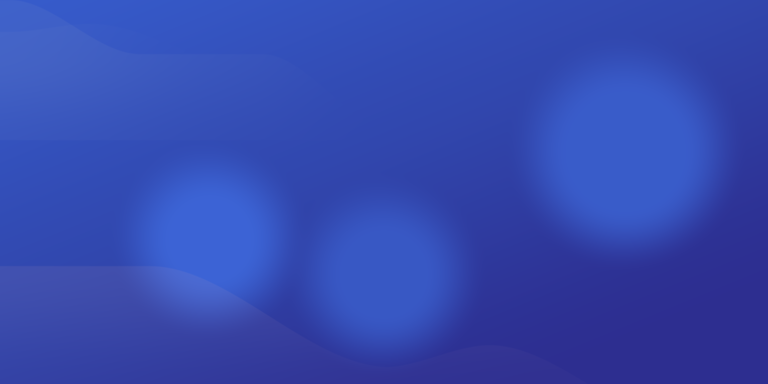
Reproduce this background procedurally as a Shadertoy shader.

```glsl
// Blue diagonal gradient with three soft glowing discs and translucent waves.

// Blurred disc: 1 in the core, fading to 0 around the given radius.
float glow(vec2 p, vec2 center, float radius, float blur) {
    return 1.0 - smoothstep(radius - blur, radius + blur, length(p - center));
}

// Antialiased coverage of the area below a curve of the given height.
float below(float y, float height) {
    float pixel = 1.0 / iResolution.y;
    return smoothstep(-pixel, pixel, height - y);
}

// Heights of the wave outlines, in units of the canvas height.
float lowerWave(float x) {
    return 0.307 - 0.263 * smoothstep(0.39, 1.016, x)
                 + 0.057 * smoothstep(1.0, 1.276, x)
                 - 0.208 * smoothstep(1.276, 1.797, x);
}

float upperWave(float x) {
    return 1.0 - 0.141 * smoothstep(0.026, 0.365, x)
               - 0.208 * smoothstep(0.682, 1.042, x);
}

float crestWave(float x) {
    return 0.917 + 0.021 * smoothstep(0.026, 0.234, x)
                 - 0.13 * smoothstep(0.234, 0.703, x);
}

void mainImage(out vec4 fragColor, in vec2 fragCoord) {
    vec2 uv = fragCoord / iResolution.xy;
    vec2 p = vec2(uv.x * 2.0, uv.y);

    // Background gradient from upper left to lower right
    float t = 0.45 * uv.x + 0.55 * (1.0 - uv.y);
    vec3 color = mix(vec3(0.215, 0.365, 0.805), vec3(0.19, 0.27, 0.67), smoothstep(-0.1, 0.55, t));
    color = mix(color, vec3(0.175, 0.18, 0.565), smoothstep(0.4, 0.88, t));

    // Glowing discs
    color = mix(color, vec3(0.225, 0.36, 0.79), glow(p, vec2(1.63, 0.604), 0.232, 0.085));
    color = mix(color, vec3(0.235, 0.39, 0.835), glow(p, vec2(0.547, 0.375), 0.182, 0.085));
    color = mix(color, vec3(0.22, 0.345, 0.77), glow(p, vec2(1.0, 0.284), 0.187, 0.085));

    // Upper waves, fading to the right and towards their flat base
    float base = 1.0 - below(p.y, 0.635);
    float fade = base * mix(0.4, 1.0, smoothstep(0.635, 0.85, p.y));
    float upper = 0.045 * below(p.y, upperWave(p.x)) * (1.0 - smoothstep(0.1, 1.0, p.x));
    upper += 0.015 * below(p.y, upperWave(p.x)) * (1.0 - smoothstep(0.65, 0.95, p.x));
    float crest = 0.035 * below(p.y, crestWave(p.x)) * (1.0 - smoothstep(0.0, 0.55, p.x));
    color = mix(color, vec3(0.8, 0.8, 0.75), fade * (upper + crest));

    // Lower wave, fading towards the bottom edge
    float veil = mix(0.025, 0.095, smoothstep(0.0, 0.3, p.y));
    color = mix(color, vec3(0.85, 0.65, 0.7), veil * below(p.y, lowerWave(p.x)));

    fragColor = vec4(color, 1.0);
}
```
